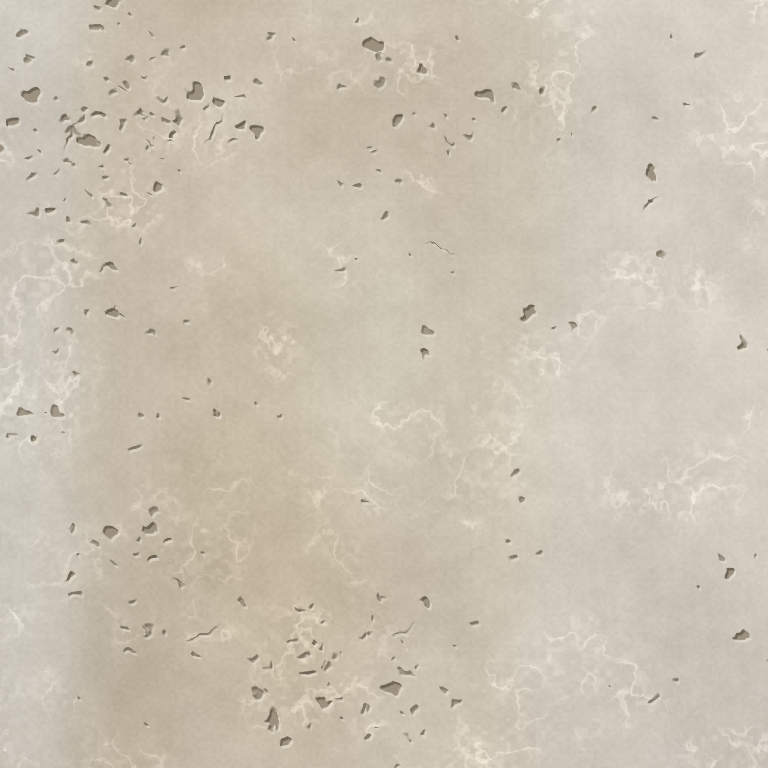
A Shadertoy shader for this texture:

```glsl
// Honed travertine: soft beige clouds that turn grey at the sides, chalky veins
// and fine grain, with clustered pits and short cracks. Pits are warped ellipses
// scattered on jittered grids and lit by comparing two offset depth samples.

float hash(vec2 p) {
    return fract(sin(dot(p, vec2(127.1, 311.7))) * 43758.5453);
}

float noise(vec2 p) {
    vec2 i = floor(p), f = fract(p);
    f = f * f * (3.0 - 2.0 * f);
    return mix(mix(hash(i), hash(i + vec2(1, 0)), f.x),
               mix(hash(i + vec2(0, 1)), hash(i + vec2(1, 1)), f.x), f.y);
}

float fbm(vec2 p) {
    float sum = 0.0, amp = 0.5;
    for (int i = 0; i < 5; i++) {
        sum += amp * noise(p);
        p = mat2(1.6, 1.2, -1.2, 1.6) * p + 17.3;
        amp *= 0.5;
    }
    return sum / 0.97;
}

float blob(vec2 p, vec2 centre, vec2 radius) {
    vec2 d = (p - centre) / radius;
    return exp(-dot(d, d));
}

// Chance of pits: porous patches at left, top and bottom, few at right
float porosity(vec2 p) {
    float patches = blob(p, vec2(0.17, 0.83), vec2(0.13, 0.15))
                  + 0.7 * blob(p, vec2(0.56, 0.81), vec2(0.16, 0.13))
                  + 0.6 * blob(p, vec2(0.17, 0.34), vec2(0.14, 0.16))
                  + 0.8 * blob(p, vec2(0.46, 0.10), vec2(0.12, 0.10))
                  + 0.4 * blob(p, vec2(0.92, 0.19), vec2(0.10, 0.09));
    return (0.10 + patches) * smoothstep(0.25, 0.75, noise(p * 13.0 + 4.0)) * 1.3;
}

// Signed distance to the nearest pit of one grid
float pitLayer(vec2 p, float cells, float size, float stretch, float amount) {
    float nearest = 1.0;
    vec2 base = floor(p * cells);
    for (int y = -1; y <= 1; y++)
    for (int x = -1; x <= 1; x++) {
        vec2 id = base + vec2(x, y);
        vec2 seed = id + cells * 1.7;
        vec2 centre = (id + vec2(hash(seed), hash(seed + 31.4))) / cells;
        if (hash(seed + 7.9) > amount * porosity(centre)) continue;
        float angle = 1.7 * hash(seed + 53.2) - 0.55;
        float c = cos(angle), s = sin(angle);
        vec2 d = mat2(c, -s, s, c) * (p - centre);
        d.x /= 1.0 + stretch * hash(seed + 11.6);
        float k = hash(seed + 71.8);
        nearest = min(nearest, length(d) - size * (0.35 + 0.65 * k * k));
    }
    return nearest;
}

float pitDepth(vec2 p) {
    // Ragged outlines
    p += 0.012 * (vec2(noise(p * 85.0), noise(p * 85.0 + 40.0)) - 0.5);
    p += 0.004 * (vec2(noise(p * 220.0), noise(p * 220.0 + 90.0)) - 0.5);
    float soft = max(0.0012, 0.7 / iResolution.y);
    float large = pitLayer(p, 24.0, 0.0100, 0.8, 0.36);
    float small = pitLayer(p, 52.0, 0.0044, 1.2, 0.34);
    float crack = pitLayer(p + 0.02 * (fbm(p * 18.0) - 0.5), 10.0, 0.0020, 14.0, 0.35);
    return max(1.0 - smoothstep(-soft, soft, min(large, crack)),
               0.8 - 0.8 * smoothstep(-soft, soft, small));
}

void mainImage(out vec4 fragColor, in vec2 fragCoord) {
    vec2 p = fragCoord / iResolution.y;
    vec2 drift = p + 0.16 * (vec2(fbm(p * 3.0), fbm(p * 3.0 + 20.0)) - 0.5);

    // Broad clouds of colour
    vec3 stone = vec3(0.790, 0.748, 0.674);
    stone = mix(stone, vec3(0.735, 0.690, 0.615), 0.75 * blob(drift, vec2(0.18, 0.22), vec2(0.32, 0.34)));
    stone = mix(stone, vec3(0.780, 0.715, 0.605), 0.60 * blob(drift, vec2(0.36, 0.36), vec2(0.10, 0.26)));
    stone = mix(stone, vec3(0.820, 0.795, 0.725), 0.70 * blob(drift, vec2(0.50, 0.55), vec2(0.20, 0.20)));
    stone = mix(stone, vec3(0.828, 0.803, 0.755), 0.95 * smoothstep(0.60, 0.84, drift.x));
    stone = mix(stone, vec3(0.785, 0.757, 0.718), 0.80 * blob(drift, vec2(1.0, 0.0), vec2(0.35, 0.30)));
    stone = mix(stone, vec3(0.805, 0.788, 0.755), 0.80 * smoothstep(0.16, 0.0, drift.x));

    // Mottling and grain
    stone += 0.090 * (fbm(p * 7.0 + 8.0) - 0.5) * vec3(0.9, 1.0, 1.1);
    stone += 0.050 * (fbm(p * 32.0) - 0.5);
    stone += 0.028 * (noise(p * 240.0) - 0.5) + 0.018 * (noise(p * 430.0) - 0.5);

    // Chalky veins and bloom
    float ridge = 1.0 - abs(2.0 * fbm(p * 26.0 + 3.0) - 1.0);
    float chalk = smoothstep(0.48, 0.75, fbm(p * 11.0 + 60.0));
    stone += 0.085 * chalk * smoothstep(0.90, 1.0, ridge);
    stone += 0.035 * chalk * smoothstep(0.45, 0.75, noise(p * 130.0));

    // Pits: shadowed upper left wall, paler floor, bright lower right rim
    vec2 toLight = vec2(-0.0025, 0.0035);
    float depth = pitDepth(p);
    float lit = pitDepth(p + toLight);
    stone = mix(stone, vec3(0.90, 0.875, 0.82), 0.65 * lit * (1.0 - depth));
    vec3 hollow = mix(vec3(0.39, 0.35, 0.29), vec3(0.59, 0.545, 0.47), lit);
    stone = mix(stone, hollow, 0.88 * depth);

    fragColor = vec4(stone, 1.0);
}
```
